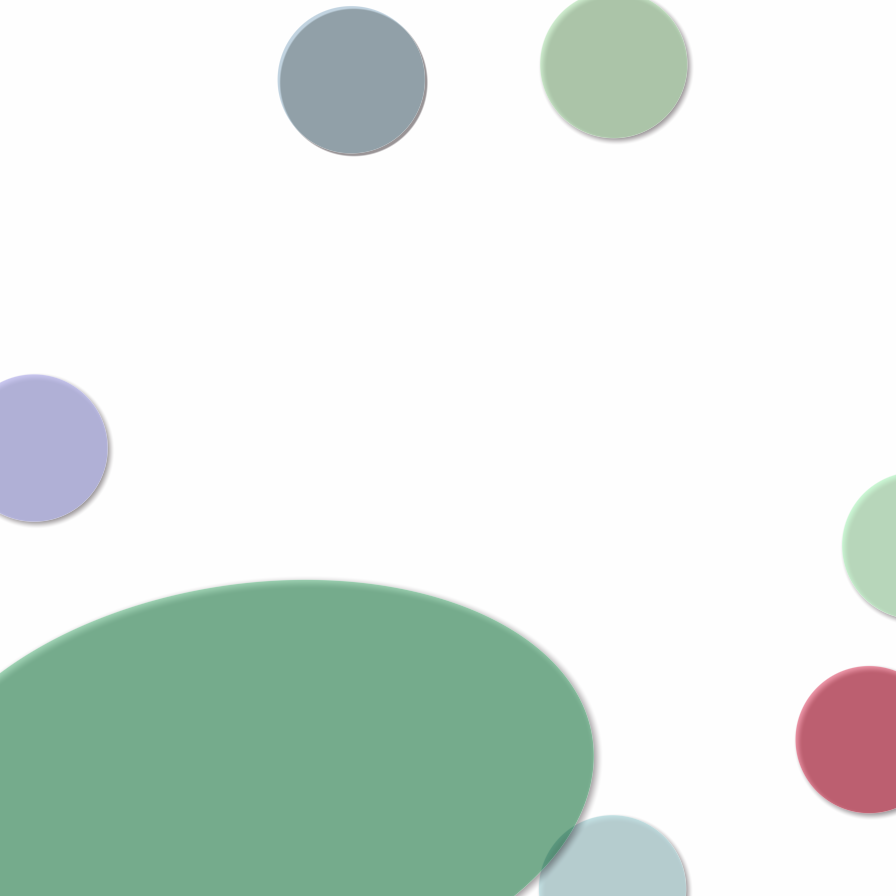
Give the GLSL for this background, as a WebGL 1 fragment shader.

```glsl
precision highp float;
uniform vec2 u_resolution;

const vec2 LIGHT_SHIFT = vec2(0.0028, -0.0030);
const vec3 SHADOW = vec3(0.60, 0.58, 0.59);

mat2 rotation(float angle) {
  float c = cos(angle), s = sin(angle);
  return mat2(c, -s, s, c);
}

// Approximate signed distance to an ellipse
float ellipse(vec2 p, vec2 radii) {
  float k = length(p / radii);
  float slope = length(p / (radii * radii));
  return k * (k - 1.0) / max(slope, 0.00001);
}

// Bevelled translucent shape: flat fill, lit upper-left rim, soft shadow.
// Multiplying the layers darkens them where they overlap.
vec3 bevel(vec3 below, vec2 p, vec2 radii, vec3 fill, vec3 rim,
           float blur, float pixel) {
  float edge = ellipse(p, radii);
  float shifted = ellipse(p - LIGHT_SHIFT, radii);
  float cover = smoothstep(pixel, -pixel, edge);
  float lit = smoothstep(-blur, blur, shifted);
  float shade = smoothstep(blur, -blur, shifted) * (1.0 - cover);
  vec3 tint = mix(vec3(1.0), SHADOW, shade);
  return below * mix(tint, mix(fill, rim, lit), cover);
}

vec3 disc(vec3 below, vec2 p, vec3 fill, vec3 rim, float blur, float pixel) {
  return bevel(below, p, vec2(0.0822), fill, rim, blur, pixel);
}

void main() {
  vec2 uv = gl_FragCoord.xy / u_resolution;
  float pixel = 0.75 / min(u_resolution.x, u_resolution.y);
  float soft = 0.0055;
  float crisp = 0.0012;
  vec3 color = vec3(0.998);

  // Upper discs
  color = disc(color, uv - vec2(0.392, 0.911),
               vec3(0.57, 0.63, 0.66), vec3(0.76, 0.83, 0.88), crisp, pixel);
  color = disc(color, uv - vec2(0.685, 0.928),
               vec3(0.67, 0.77, 0.66), vec3(0.82, 0.94, 0.82), soft, pixel);

  // Side discs
  color = disc(color, uv - vec2(0.038, 0.500),
               vec3(0.69, 0.69, 0.84), vec3(0.80, 0.79, 0.95), soft, pixel);
  color = disc(color, uv - vec2(1.022, 0.391),
               vec3(0.72, 0.84, 0.73), vec3(0.80, 0.98, 0.84), soft, pixel);
  color = disc(color, uv - vec2(0.970, 0.1745),
               vec3(0.74, 0.375, 0.44), vec3(0.94, 0.60, 0.67), soft, pixel);

  // Large tilted ellipse
  vec2 tilted = rotation(0.15) * (uv - vec2(0.2806, 0.1193));
  color = bevel(color, tilted, vec2(0.385, 0.229),
                vec3(0.46, 0.67, 0.55), vec3(0.66, 0.86, 0.74), 0.008, pixel);

  // Lower disc, overlapping the ellipse
  color = disc(color, uv - vec2(0.6836, 0.008),
               vec3(0.71, 0.80, 0.81), vec3(0.77, 0.89, 0.90), soft, pixel);

  gl_FragColor = vec4(color, 1.0);
}
```
